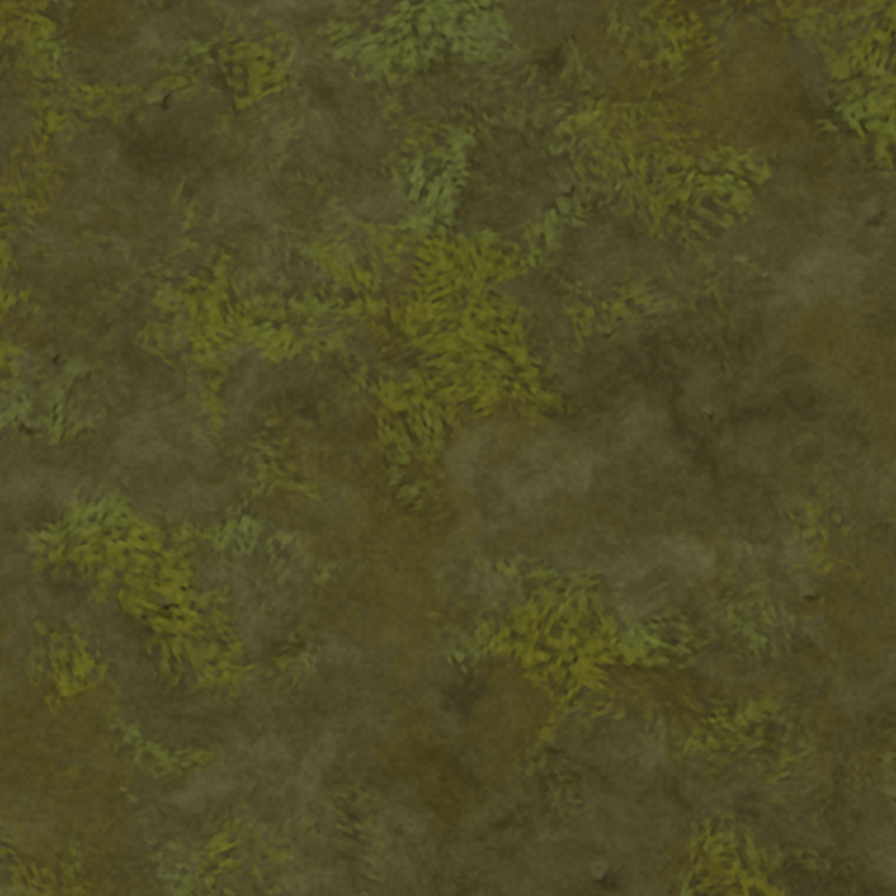
Give the GLSL for this texture, as a Shadertoy shader.

```glsl
// Damp olive ground: soft, warped clouds of brown earth with faint ochre stains,
// overgrown by ragged patches of moss made of fine strokes in local directions,
// plus a few small half-buried pebbles. All layers come from value noise.

const vec3 EARTH_DARK  = vec3(0.245, 0.225, 0.115);
const vec3 EARTH_MID   = vec3(0.306, 0.286, 0.163);
const vec3 EARTH_LIGHT = vec3(0.365, 0.352, 0.222);
const vec3 OCHRE       = vec3(0.315, 0.275, 0.090);
const vec3 MOSS_YELLOW = vec3(0.370, 0.368, 0.110);
const vec3 MOSS_GREEN  = vec3(0.355, 0.390, 0.180);

const float CLOUD_SCALE  = 6.0;
const float MOSS_SCALE   = 7.5;
const float STAIN_SCALE  = 6.0;
const float STROKE_SCALE = 110.0;
const float PEBBLE_CELLS = 7.0;
const float PEBBLE_SHARE = 0.18;
const int   DIRECTIONS   = 4;

float hash(vec2 p) {
    vec3 q = fract(vec3(p.xyx) * 0.1031);
    q += dot(q, q.yzx + 33.33);
    return fract((q.x + q.y) * q.z);
}

float noise(vec2 p) {
    vec2 i = floor(p), f = fract(p);
    f = f * f * f * (f * (f * 6.0 - 15.0) + 10.0);
    return mix(mix(hash(i), hash(i + vec2(1, 0)), f.x),
               mix(hash(i + vec2(0, 1)), hash(i + vec2(1, 1)), f.x), f.y);
}

mat2 rotation(float angle) {
    float c = cos(angle), s = sin(angle);
    return mat2(c, s, -s, c);
}

float fbm(vec2 p) {
    float sum = 0.0, amplitude = 0.5, total = 0.0;
    p = rotation(0.5) * p;
    for (int i = 0; i < 5; i++) {
        sum += amplitude * noise(p);
        total += amplitude;
        amplitude *= 0.58;
        p = rotation(0.65) * p * 2.03 + 17.3;
    }
    return sum / total;
}

// Short strokes whose direction changes from place to place, around -1 to 1
float strokes(vec2 p) {
    float sum = 0.0, total = 0.0;
    for (int i = 0; i < DIRECTIONS; i++) {
        float k = float(i);
        float weight = pow(noise(p * 20.0 + 31.7 * k), 5.0) + 0.002;
        vec2 q = rotation(k * 0.785 + 0.4) * p;
        sum += weight * noise(q * STROKE_SCALE * vec2(1.0, 1.8) + 53.0 * k);
        total += weight;
    }
    return 2.0 * sum / total - 1.0;
}

// x: lit body of a pebble, y: shadow at its lower right
vec2 pebbles(vec2 p) {
    vec2 cell = floor(p * PEBBLE_CELLS), result = vec2(0.0);
    for (int y = -1; y <= 1; y++)
    for (int x = -1; x <= 1; x++) {
        vec2 id = cell + vec2(x, y);
        if (hash(id + 7.1) > PEBBLE_SHARE) continue;
        vec2 center = (id + 0.2 + 0.6 * vec2(hash(id + 3.7), hash(id + 9.2))) / PEBBLE_CELLS;
        float radius = mix(0.006, 0.015, hash(id + 15.4));
        vec2 d = rotation(hash(id) * 1.2 - 0.6) * (p - center) / radius;
        d += 1.3 * (vec2(noise(p * 90.0), noise(p * 90.0 + 40.0)) - 0.5);
        float body = 1.0 - smoothstep(0.3, 1.2, length(d * vec2(0.8, 1.15)));
        float shade = 1.0 - smoothstep(0.4, 1.3, length(d - vec2(0.45, -0.65)));
        result = max(result, vec2(body, shade * (1.0 - body)));
    }
    return result;
}

void mainImage(out vec4 fragColor, in vec2 fragCoord) {
    vec2 p = fragCoord / iResolution.y;
    vec2 warp = vec2(fbm(p * 9.0 + 2.0), fbm(p * 9.0 + 61.0)) - 0.5;
    float grain = strokes(p + 0.012 * warp);

    // Earth: broad clouds with smaller smudges and crumbs
    float cloud = fbm(p * CLOUD_SCALE + 1.3 * warp + 8.0) - 0.5;
    float smudge = fbm(p * vec2(19.0, 25.0) + 2.0 * warp + 90.0) - 0.5;
    float crumb = fbm(p * vec2(55.0, 70.0) + 3.0 * warp + 170.0) - 0.5;
    float tone = 1.35 * cloud + 1.3 * smudge + 0.65 * crumb;
    vec3 color = mix(EARTH_MID, EARTH_LIGHT, smoothstep(-0.05, 0.75, tone));
    color = mix(color, EARTH_DARK, smoothstep(-0.05, 0.75, -tone));

    // Ochre stains with broken edges
    float stain = smoothstep(0.47, 0.76, fbm(p * STAIN_SCALE + 1.5 * warp + 140.0));
    color = mix(color, OCHRE, 0.6 * stain * (0.85 + 0.3 * grain));

    // Moss: dense hearts that fray into separate strokes
    float growth = fbm(p * MOSS_SCALE + 1.2 * warp + 210.0);
    float cover = smoothstep(0.43, 0.74, growth);
    float tuft = smoothstep(-0.6, 0.6, grain + 0.9 * cover - 0.4);
    float hue = smoothstep(0.40, 0.66, fbm(p * 6.0 + 300.0));
    vec3 moss = mix(MOSS_YELLOW, MOSS_GREEN, hue);
    color = mix(color, moss, 0.8 * cover * tuft);
    color *= 1.0 + grain * (0.045 + 0.19 * cover);

    // Pebbles and fine mottling
    vec2 pebble = pebbles(p);
    color = mix(color, EARTH_LIGHT * 1.04, 0.5 * pebble.x);
    color *= 1.0 - 0.28 * pebble.y;
    color *= 1.0 + 0.10 * (noise(p * 190.0) - 0.5);

    fragColor = vec4(color, 1.0);
}
```
